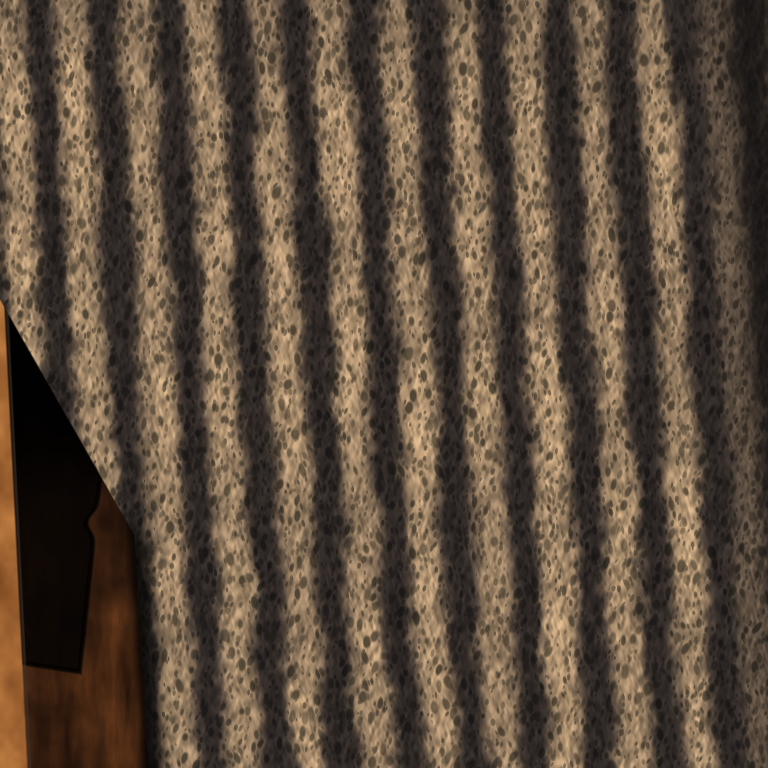
A three.js fragment shader for this texture:

```glsl
varying vec2 vUv;

const float TAU = 6.2831853;
const float RIDGE_PITCH = 0.0841;
const float RIDGE_LEAN = 0.062;

float hash(vec2 p) {
  vec3 q = fract(vec3(p.xyx) * 0.1031);
  q += dot(q, q.yzx + 33.33);
  return fract((q.x + q.y) * q.z);
}

float noise(vec2 p) {
  vec2 i = floor(p);
  vec2 f = fract(p);
  f = f * f * (3.0 - 2.0 * f);
  float low = mix(hash(i), hash(i + vec2(1.0, 0.0)), f.x);
  float high = mix(hash(i + vec2(0.0, 1.0)), hash(i + vec2(1.0)), f.x);
  return mix(low, high, f.y);
}

float fbm(vec2 p) {
  float sum = 0.0;
  float gain = 0.5;
  for (int i = 0; i < 4; i++) {
    sum += gain * noise(p);
    p = p * 2.03 + 17.3;
    gain *= 0.5;
  }
  return sum;
}

vec2 rotate(vec2 p, float angle) {
  float c = cos(angle);
  float s = sin(angle);
  return vec2(c * p.x - s * p.y, s * p.x + c * p.y);
}

// Jittered oval flecks; returns the darkest coverage at p
float flecks(vec2 p, float density, float seed) {
  vec2 cell = floor(p);
  float cover = 0.0;
  for (int y = -1; y <= 1; y++) {
    for (int x = -1; x <= 1; x++) {
      vec2 id = cell + vec2(float(x), float(y));
      vec2 key = id + seed;
      vec2 jitter = vec2(hash(key + 11.7), hash(key + 47.1));
      vec2 d = rotate(p - id - 0.1 - 0.8 * jitter, (hash(key + 71.9) - 0.4) * 1.1);
      d.x *= 1.25 + 0.6 * hash(key + 5.3);
      float radius = mix(0.2, 0.47, hash(key + 29.4));
      float present = step(hash(key + 93.2), density);
      float strength = mix(0.55, 1.0, hash(key + 61.5));
      float edge = 1.0 - smoothstep(radius - 0.17, radius + 0.1, length(d));
      cover = max(cover, edge * present * strength);
    }
  }
  return cover;
}

// Fine slanted threads in two directions
float threads(vec2 p) {
  float a = noise(rotate(p, 0.3) * vec2(260.0, 85.0));
  float b = noise(rotate(p, -0.25) * vec2(340.0, 110.0) + 40.0);
  return 0.55 * a + 0.45 * b;
}

vec3 ridgedCloth(vec2 p) {
  vec3 valley = vec3(0.185, 0.160, 0.150);
  vec3 crest = vec3(0.660, 0.550, 0.425);

  // Leaning ridges, fading into shadow on the right
  float phase = (p.x - 0.007 - RIDGE_LEAN * (1.0 - p.y)) / RIDGE_PITCH;
  float wobble = 0.16 * (noise(p * vec2(28.0, 13.0)) - 0.5)
               + 0.12 * (noise(p * vec2(90.0, 60.0)) - 0.5);
  float ridge = smoothstep(0.02, 0.98, 0.5 + 0.5 * cos(TAU * (phase + wobble)));
  ridge *= mix(1.0, 0.42, smoothstep(10.3, 10.7, phase));
  ridge *= mix(0.82, 1.0, smoothstep(0.0, 0.14, 1.0 - p.y));
  ridge *= 0.85 + 0.3 * noise(p * vec2(18.0, 12.0) + 9.0);
  vec3 color = mix(valley, crest, ridge);
  color *= mix(1.0, 0.68, smoothstep(10.9, 11.4, phase) * smoothstep(0.1, 0.6, p.y));

  // Threads and flecks
  color *= 0.64 + 0.7 * threads(p);
  vec2 warped = p + 0.006 * vec2(noise(p * 35.0), noise(p * 35.0 + 50.0));
  float large = flecks(warped * vec2(62.0, 50.0), 0.72, 3.0);
  float small = flecks(warped * vec2(112.0, 86.0), 0.55, 137.0);
  float fleck = max(large * 0.9, small * 0.7);
  vec3 fleckColor = mix(vec3(0.085, 0.078, 0.075), vec3(0.265, 0.230, 0.175), ridge);
  return mix(color, fleckColor, fleck);
}

vec3 woodPanels(vec2 p) {
  float grain = fbm(p * vec2(55.0, 9.0));
  float blotch = fbm(p * vec2(20.0, 16.0) + 5.0);
  vec3 brown = mix(vec3(0.09, 0.045, 0.025), vec3(0.34, 0.19, 0.09), grain * blotch * 2.2);
  vec3 recess = mix(vec3(0.025, 0.015, 0.012), vec3(0.12, 0.06, 0.03), grain * blotch);
  vec3 amber = mix(vec3(0.36, 0.18, 0.07), vec3(0.86, 0.58, 0.31), blotch * 1.1);

  // Recess with a notched seam
  float notch = (p.y - 0.32) / 0.015;
  float seam = 0.105 + 0.106 * (p.y - 0.14) - 0.012 * exp(-notch * notch);
  float inset = min(seam - p.x, p.y - 0.135 + 0.15 * (p.x - 0.04));
  vec3 color = mix(brown, recess, smoothstep(-0.002, 0.002, inset));
  color *= 0.2 + 0.8 * smoothstep(0.001, 0.005, abs(inset));
  color *= 1.0 - 0.8 * smoothstep(0.34, 0.44, p.y);

  // Lit strip and its thin rim
  float strip = 0.006 + 0.05 * (0.6 - p.y) - p.x;
  color = mix(color, amber, smoothstep(-0.002, 0.002, strip));
  float rim = 1.0 - smoothstep(0.0005, 0.003, abs(strip + 0.003));
  return mix(color, vec3(0.25, 0.20, 0.17), rim * 0.6);
}

void main() {
  vec2 p = vUv;
  float side = 0.175 + 0.06 * (0.303 - p.y) - p.x;
  float slope = (0.61 - 1.754 * p.x - p.y) / 2.02;
  float opening = min(side, slope);
  float contact = smoothstep(-0.035, 0.0, side) * (1.0 - smoothstep(0.27, 0.34, p.y));
  vec3 cloth = ridgedCloth(p) * (1.0 - 0.65 * contact);
  vec3 wood = woodPanels(p) * (0.25 + 0.75 * smoothstep(0.0, 0.016, side));
  gl_FragColor = vec4(mix(cloth, wood, smoothstep(-0.0015, 0.0015, opening)), 1.0);
}
```
